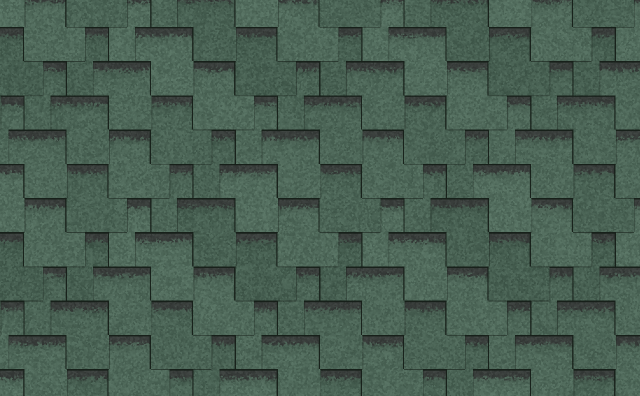
A Shadertoy shader for this texture:

```glsl
#define CANVAS vec2(768.0, 472.0)   // layout units across and down
#define PERIOD 304.0                // width of one repeat
#define COURSE 40.8                 // height of one course
#define FIRST vec2(283.0, 32.0)     // corner of the first cutout, from top left
#define CYCLE 6.0                   // courses until the stagger returns
#define GRANULE 2.1                 // size of a mineral granule
#define SHADE_DEPTH 10.5            // dark band under each cutout
#define GAP 1.8                     // width of the black gaps
#define LIGHT vec3(0.350, 0.458, 0.396)
#define DARK vec3(0.244, 0.336, 0.284)
#define SHADE vec3(0.225, 0.245, 0.235)
#define BLACK vec3(0.085, 0.120, 0.095)

float hash(vec2 p) {
    vec3 q = fract(p.xyx * vec3(0.1031, 0.1030, 0.0973));
    q += dot(q, q.yzx + 33.33);
    return fract((q.x + q.y) * q.z);
}

// Cellular noise: random value of the nearest granule
float granules(vec2 p) {
    vec2 cell = floor(p);
    float nearest = 9.0, value = 0.0;
    for (int j = -1; j <= 1; j++)
    for (int i = -1; i <= 1; i++) {
        vec2 c = cell + vec2(i, j);
        vec2 d = c + vec2(hash(c + 17.0), hash(c + 71.0)) - p;
        float dist = dot(d, d);
        if (dist < nearest) {
            nearest = dist;
            value = hash(c + 5.0);
        }
    }
    return value;
}

// Each repeat has three cutouts, each followed by a tab.
// Returns: piece index, distance past the cutout start, distance left to the tab
vec3 locate(float u) {
    u = mod(u, PERIOD);
    if (u < 123.0) return vec3(0.0, u, 50.0 - u);
    if (u < 183.0) return vec3(1.0, u - 123.0, 152.0 - u);
    return vec3(2.0, u - 183.0, 253.0 - u);
}

float stroke(float dist, float width, float soft) {
    return clamp((width - dist) / soft + 0.5, 0.0, 1.0);
}

vec3 roof(vec2 p, float soft) {
    float row = floor((p.y - FIRST.y) / COURSE);
    float drop = p.y - FIRST.y - row * COURSE;
    float stagger = PERIOD / CYCLE;
    float u = p.x - FIRST.x + row * stagger;
    vec3 piece = locate(u);
    bool isTab = piece.z < 0.0;

    // Tone: one shade per piece, faint mottling, granules
    float course = mod(row + (isTab ? 0.0 : 1.0), CYCLE);
    float grain = granules(p / GRANULE);
    float mottle = sin(p.x * 0.11 + 2.0 * sin(p.y * 0.07)) * sin(p.y * 0.13 + sin(p.x * 0.05));
    float tone = 0.52 + 0.46 * (hash(vec2(course * 7.0 + 3.0, piece.x * 13.0 + 2.0)) - 0.5);
    tone += 0.80 * (grain - 0.5) + 0.05 * mottle;
    vec3 color = mix(DARK, LIGHT, tone);

    if (isTab) {
        // Thin line where the tab of the course above ends
        bool tabAbove = locate(u - stagger).z < 0.0;
        if (tabAbove) color = mix(color, BLACK, 0.6 * stroke(drop, 1.0, soft));
    } else {
        // Dark band with a grainy lower edge, fading below
        float ragged = drop + 6.0 * (grain - 0.5);
        float band = 1.0 - smoothstep(SHADE_DEPTH - 2.0, SHADE_DEPTH + 2.5, ragged);
        color *= 1.0 - 0.10 * (1.0 - smoothstep(SHADE_DEPTH, 24.0, drop));
        color = mix(color, SHADE * (0.86 + 0.28 * grain), band);

        // Faint left seam, black gaps on the right and on top
        color = mix(color, BLACK, 0.40 * stroke(piece.y, 1.0, soft));
        float gap = max(stroke(drop, GAP, soft), stroke(piece.z, GAP * 0.8, soft));
        color = mix(color, BLACK, 0.95 * gap);
    }
    return color;
}

void mainImage(out vec4 fragColor, in vec2 fragCoord) {
    vec2 pixel = CANVAS / iResolution.xy;
    vec3 sum = vec3(0.0);
    // Four samples per pixel smooth the edges
    for (int s = 0; s < 4; s++) {
        vec2 offset = vec2(s % 2, s / 2) * 0.5 - 0.25;
        vec2 p = (fragCoord + offset) * pixel;
        sum += roof(vec2(p.x, CANVAS.y - p.y), 0.5 * pixel.x);
    }
    fragColor = vec4(sum / 4.0, 1.0);
}
```
